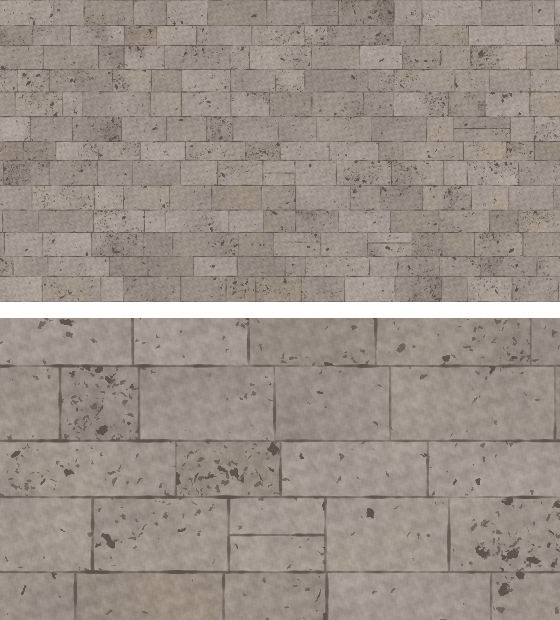
Top: the whole. Bottom: its middle third, enlarged.
Give the GLSL for this texture, as a WebGL 1 fragment shader.

```glsl
precision highp float;
uniform vec2 u_resolution;

const float ROWS = 13.0;
const float COLUMNS = 13.0;
const float ROW_WAVE = 0.06;
const float COLUMN_JITTER = 0.62;
const float SPLIT_CHANCE = 0.015;
const float JOINT_HALF_WIDTH = 0.0013;
const float FINE_PITS = 150.0;
const float COARSE_PITS = 72.0;
const float GRAIN_SCALE = 125.0;
const float GRAIN = 0.036;
const float MOTTLING = 0.026;
const float BLOCK_TONE = 0.075;
const vec3 STONE = vec3(0.617, 0.578, 0.550);
const vec3 WARM_STONE = vec3(0.606, 0.555, 0.500);
const vec3 JOINT_COLOR = vec3(0.36, 0.32, 0.29);
const vec3 PIT_COLOR = vec3(0.33, 0.29, 0.265);
const float TAU = 6.2831853;

float hash(vec2 p) {
  return fract(sin(dot(p, vec2(127.1, 311.7))) * 43758.545);
}

vec2 hash2(vec2 p) {
  return vec2(hash(p), hash(p + 41.3));
}

// Layered, rotated sines, roughly -1 to 1
float cloud(vec2 p) {
  float sum = 0.0;
  float gain = 0.5;
  for (int i = 0; i < 5; i++) {
    p = mat2(1.36, 1.02, -1.02, 1.36) * p + 2.7;
    sum += gain * sin(p.x + 1.6 * sin(p.y + sum));
    gain *= 0.72;
  }
  return sum;
}

// Cellular holes, each turned at random; density is the share of cells filled
float pits(vec2 p, float density, float soft) {
  vec2 cell = floor(p);
  float cover = 0.0;
  for (int j = -1; j <= 1; j++) {
    for (int i = -1; i <= 1; i++) {
      vec2 id = cell + vec2(float(i), float(j));
      vec2 toPit = p - id - hash2(id);
      float size = hash(id + 17.9);
      float radius = mix(0.2, 0.62, size * size);
      float angle = TAU * hash(id + 5.1);
      vec2 axis = vec2(cos(angle), sin(angle));
      float across = axis.x * toPit.y - axis.y * toPit.x;
      float dist = length(vec2(dot(axis, toPit), 1.8 * across));
      float hole = 1.0 - smoothstep(radius - soft, radius + soft, dist);
      cover = max(cover, hole * step(hash(id + 73.7), density));
    }
  }
  return cover;
}

// Uneven course heights, closing at the canvas edges
float rowEdge(float i) {
  float phase = TAU * i / ROWS;
  return i + ROW_WAVE * (sin(5.0 * phase) + sin(3.0 * phase));
}

float columnEdge(float i, float row) {
  float wrapped = mod(i, COLUMNS);
  return i + COLUMN_JITTER * (hash(vec2(wrapped, row + 3.7)) - 0.5);
}

float line(float dist, float halfWidth, float pixel) {
  return 1.0 - smoothstep(halfWidth - 0.6 * pixel, halfWidth + 0.6 * pixel, dist);
}

void main() {
  float pixel = 1.0 / u_resolution.y;
  float aspect = u_resolution.x / u_resolution.y;
  vec2 p = gl_FragCoord.xy * pixel;

  // Course and block
  float y = p.y * ROWS;
  float row = floor(y);
  row += step(rowEdge(row + 1.0), y) - step(y, rowEdge(row));
  float bottom = rowEdge(row);
  float top = rowEdge(row + 1.0);
  float x = p.x / aspect * COLUMNS + hash(vec2(row, 9.2)) * COLUMNS;
  float column = floor(x);
  column += step(columnEdge(column + 1.0, row), x) - step(x, columnEdge(column, row));
  float left = columnEdge(column, row);
  float right = columnEdge(column + 1.0, row);
  vec2 block = vec2(mod(column, COLUMNS), row);

  // Distances to the joints, with a few blocks split in two
  float distY = min(y - bottom, top - y) / ROWS;
  float distX = min(x - left, right - x) * aspect / COLUMNS;
  if (hash(block + 61.0) < SPLIT_CHANCE) {
    float middle = mix(bottom, top, 0.35 + 0.35 * hash(block + 8.0));
    distY = min(distY, abs(y - middle) / ROWS);
    block += 30.0 * step(middle, y);
  }

  // Stone tone, clouding, warm stains and grain
  vec2 q = p + 3.0 * hash2(block + 0.5);
  float mottling = cloud(q * 11.0);
  float warmth = pow(hash(block + 12.0), 2.5) * (0.6 + 0.6 * mottling);
  vec3 color = mix(STONE, WARM_STONE, clamp(warmth, 0.0, 1.0));
  color += BLOCK_TONE * (hash(block + 2.0) - 0.5);
  color += MOTTLING * mottling + GRAIN * cloud(q * GRAIN_SCALE);

  // Pits gather in stained patches and favour some blocks
  float porosity = mix(0.15, 1.0, pow(hash(block + 25.0), 1.4));
  float patches = smoothstep(-0.2, 0.9, cloud(q * 8.0 + 4.0));
  float density = porosity * (0.07 + 0.75 * patches);
  color -= 0.05 * porosity * patches;
  vec2 ragged = q + 0.003 * vec2(cloud(q * 80.0), cloud(q * 80.0 + 9.0));
  float fine = pits(ragged * FINE_PITS, density * 0.8, 0.6 * pixel * FINE_PITS);
  float coarse = pits(ragged * COARSE_PITS, density * 0.42, 0.6 * pixel * COARSE_PITS);
  color = mix(color, PIT_COLOR, max(fine * 0.6, coarse * 0.85));

  // Thin joints, worn unevenly along their length
  float wear = cloud(p * 32.0);
  float halfWidth = JOINT_HALF_WIDTH * (1.0 + 0.5 * wear);
  float joint = max(line(distY, halfWidth, pixel), 0.85 * line(distX, halfWidth, pixel));
  color = mix(color, JOINT_COLOR, joint * clamp(0.68 + 0.4 * wear, 0.2, 1.0));

  gl_FragColor = vec4(color, 1.0);
}
```
